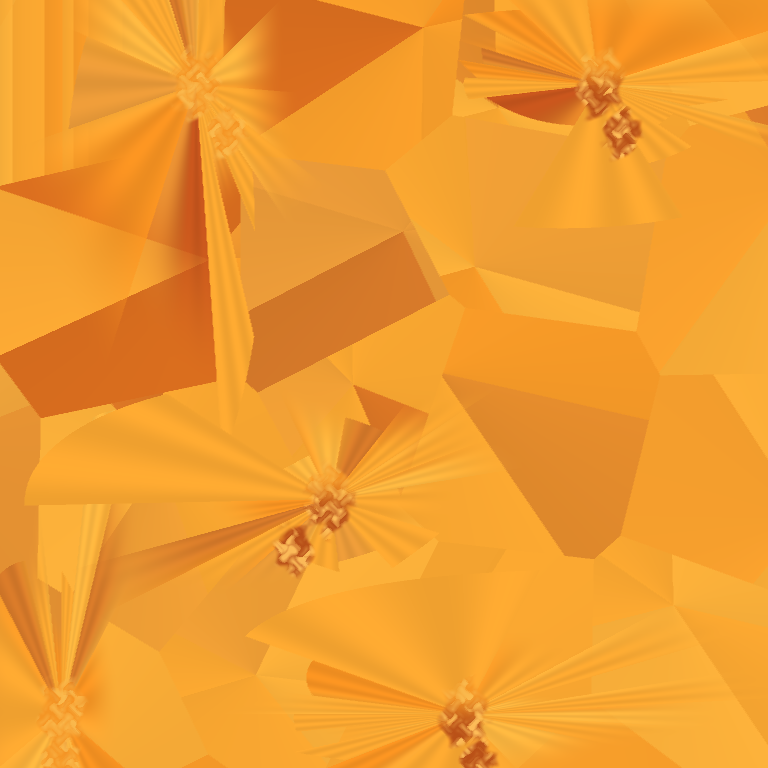
This background is drawn by a three.js fragment shader. Its source:

```glsl
// Folded amber facets: large cellular polygons, each cut into flat wedges,
// overlaid by shards that fan out of a few grainy knots.
// Two nearby samples are averaged to smooth the edges.
varying vec2 vUv;

vec2 hash(vec2 p) {
  vec3 q = fract(p.xyx * vec3(0.1031, 0.1030, 0.0973));
  q += dot(q, q.yzx + 33.33);
  return fract((q.xx + q.yz) * q.zy);
}

// Amber palette, spaced by how often each tone occurs.
vec3 tone(float h) {
  if (h < 0.39) return vec3(0.97, 0.65, 0.19);
  if (h < 0.66) return vec3(0.98, 0.71, 0.25);
  if (h < 0.80) return vec3(0.96, 0.57, 0.13);
  if (h < 0.88) return vec3(0.83, 0.47, 0.16);
  if (h < 0.95) return vec3(0.91, 0.60, 0.22);
  return vec3(0.77, 0.33, 0.11);
}

// Cellular noise: grid id of the nearest site (xy) and its position (zw).
vec4 cells(vec2 p) {
  vec4 nearest = vec4(0.0);
  float best = 9.0;
  for (int i = 0; i < 9; i++) {
    float n = float(i);
    float row = floor((n + 0.5) / 3.0);
    vec2 id = floor(p) + vec2(n - 3.0 * row, row) - 1.0;
    vec2 site = id + 0.1 + 0.8 * hash(id);
    vec2 d = p - site;
    if (dot(d, d) < best) {
      best = dot(d, d);
      nearest = vec4(id, site);
    }
  }
  return nearest;
}

// Angular coordinate with n wedges of uneven width around the origin.
float fan(vec2 d, float n, float phase) {
  return n * (atan(d.y, d.x) / 6.2831853 + 0.06 * sin(2.0 * atan(d.y, d.x) + phase));
}

// Large polygons, split into wedges or, at the upper left, upright strips.
vec3 facets(vec2 p) {
  vec4 cell = cells(p * 3.6);
  vec2 site = cell.zw / 3.6;
  vec2 seed = hash(cell.xy + 5.0);
  float t, wedge;
  if (site.x < 0.15 && site.y > 0.4) {
    t = p.x * 40.0 + 0.4 * sin(p.x * 70.0);
    wedge = floor(t);
  } else {
    t = fan(p - site - 0.2 * (seed - 0.5), 5.0, seed.x * 6.3);
    wedge = mod(floor(t), 5.0);
  }
  float h = hash(cell.xy * 7.0 + vec2(wedge, 3.0)).x;
  vec3 col = mix(tone(0.8 * seed.x), tone(h), 0.6);
  if (distance(cell.xy, vec2(1.0, 2.0)) < 0.5) col = tone(0.8 + 0.15 * h);
  return col * (1.0 + 0.04 * (fract(t) - 0.5));
}

// Fan of shards around knot k; each one has its own reach, tilt and bands.
vec3 shards(vec3 col, vec2 d, float k) {
  vec2 e = (k < 1.5 ? d.yx : d) * vec2(0.42, 1.0);
  if (dot(e, e) > 0.08) return col;
  float t = fan(e, 15.0, k * 1.9);
  float f = fract(t);
  vec2 id = vec2(mod(floor(t), 15.0), k + 20.0);
  vec2 h = hash(id);
  vec2 shape = hash(id + 13.0);
  float reach = 0.05 + 0.15 * shape.x;
  float r = length(e) * (1.0 + 0.6 * (shape.y - 0.5) * f);
  if (r > reach) return col;
  vec3 shard = mix(tone(h.x), tone(h.y * 0.8), 0.6 * smoothstep(0.55, 1.0, f));
  shard *= 1.0 + 0.035 * sin(f * 14.0 + h.x * 20.0);
  float fade = h.y < 0.5 ? 1.0 : 1.0 - smoothstep(0.4, 1.0, r / reach);
  return mix(col, shard, fade);
}

// Crumpled grain at the heart of a knot and in a smaller companion.
vec3 core(vec3 col, vec2 p, vec2 d, float k) {
  vec2 side = d - vec2(0.05 * sin(2.2 * k), -0.065);
  float r = min(length(d * vec2(1.2, 0.8)), length(side * vec2(1.5, 1.1)));
  if (r > 0.048) return col;
  r += 0.006 * sin(p.x * 170.0 + 2.0 * sin(p.y * 130.0));
  vec2 bent = p * 85.0 + 0.4 * sin(p.yx * 260.0);
  vec4 grain = cells(bent);
  float light = hash(grain.xy + 3.0).x + 0.3 - 0.7 * distance(bent, grain.zw);
  light = clamp(light, 0.0, 1.0);
  vec3 soft = mix(vec3(0.96, 0.58, 0.14), vec3(0.98, 0.73, 0.31), light);
  vec3 burnt = mix(vec3(0.70, 0.28, 0.08), vec3(0.99, 0.74, 0.36), light * light);
  float dark = k < 1.5 ? 0.0 : 1.0 - smoothstep(-0.02, 0.03, d.y);
  return mix(col, mix(soft, burnt, dark), 0.9 * (1.0 - smoothstep(0.025, 0.042, r)));
}

vec3 scene(vec2 p) {
  vec3 col = facets(p);
  for (int i = 0; i < 5; i++) {
    float k = float(i);
    float q = mod(k, 3.0);
    vec2 d = p - vec2(0.08 + 0.175 * k, fract(0.07 + 0.82 * q * q));
    col = core(shards(col, d, k), p, d, k);
  }
  return col;
}

void main() {
  vec3 sum = vec3(0.0);
  for (int i = 0; i < 2; i++) {
    sum += scene(vUv + (float(i) - 0.5) * vec2(0.0011, 0.0006));
  }
  gl_FragColor = vec4(sum / 2.0, 1.0);
}
```
